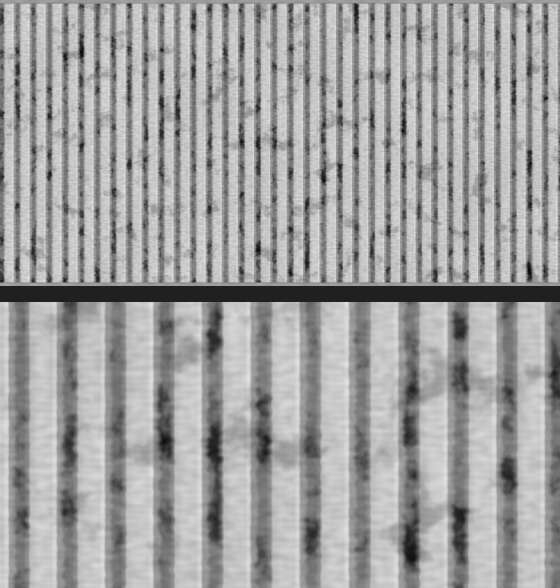
Top, the full canvas; bottom, a detail of the centre.
Write a Shadertoy shader that draws this texture.

```glsl
#define RIBS 35.0
#define DARK_AT 0.09
#define DRIFT 0.17
#define BORDER 0.0125
#define PANEL 0.785
#define GROOVE 0.605
#define CORE 0.42
#define STAIN 0.17
#define GRIME 0.25
#define GRAIN 0.07
#define RAGGED 0.07

vec2 randomGradient(vec2 cell) {
    vec3 q = fract(cell.xyx * vec3(0.1031, 0.1030, 0.0973));
    q += dot(q, q.yzx + 33.33);
    float angle = 6.28318 * fract((q.x + q.y) * q.z);
    return vec2(cos(angle), sin(angle));
}

float gradientNoise(vec2 p) {
    vec2 i = floor(p), f = p - i;
    vec2 w = f * f * f * (f * (f * 6.0 - 15.0) + 10.0);
    vec2 e = vec2(1.0, 0.0);
    float a = dot(randomGradient(i), f);
    float b = dot(randomGradient(i + e.xy), f - e.xy);
    float c = dot(randomGradient(i + e.yx), f - e.yx);
    float d = dot(randomGradient(i + e.xx), f - e.xx);
    return mix(mix(a, b, w.x), mix(c, d, w.x), w.y);
}

float fbm(vec2 p) {
    float sum = 0.0, amplitude = 0.5;
    for (int i = 0; i < 4; i++) {
        sum += amplitude * gradientNoise(p);
        p = mat2(1.6, 1.2, -1.2, 1.6) * p + 17.3;
        amplitude *= 0.5;
    }
    return sum;
}

// Soft-edged interval from a to b
float band(float x, float a, float b, float soft) {
    return smoothstep(a - soft, a + soft, x) - smoothstep(b - soft, b + soft, x);
}

void mainImage(out vec4 fragColor, in vec2 fragCoord) {
    vec2 uv = fragCoord / iResolution.xy;
    vec2 p = fragCoord / iResolution.y;
    float pixel = RIBS / iResolution.x;

    // Rib coordinate, centred on the dark core, with a slight uneven spacing
    float bend = (uv.x - 0.66) / 0.15;
    float x = uv.x * RIBS - DARK_AT - DRIFT * exp(-bend * bend);
    float rib = floor(x + 0.5);
    float u = x - rib;
    float streak = gradientNoise(p * vec2(28.0, 120.0) + 5.0);
    float edge = u + RAGGED * streak;
    float soft = max(0.03, 0.6 * pixel);

    // Rib profile: panel, highlight lip, shaded groove, dark core
    float groove = band(u + 0.02 * streak, -0.24, 0.19, soft);
    float core = band(edge, -0.10, 0.11, max(0.055, soft));
    float lip = band(u, -0.33, -0.25, soft);
    float across = fract(u - 0.19);
    float panel = PANEL - 0.045 * (1.0 - smoothstep(0.0, 0.2, across));
    float tone = mix(panel, GROOVE - 0.05 * smoothstep(-0.24, 0.1, u), groove);
    tone = mix(tone, CORE, core);
    tone += 0.045 * lip;

    // Blotchy stains over everything, thicker grime inside the grooves
    float mottle = fbm(p * vec2(11.0, 13.0) + 3.0);
    float stain = smoothstep(0.07, 0.32, mottle + 0.25 * fbm(p * 40.0));
    float ribLine = gradientNoise(vec2(rib * 7.37 + 0.4, p.y * 9.0));
    float clump = fbm(vec2(p.x * 24.0, p.y * 22.0) + rib * 3.1);
    float grime = smoothstep(-0.05, 0.35, clump + 0.35 * ribLine + 0.3 * mottle);
    tone -= STAIN * stain * (1.0 - 0.4 * groove);
    tone -= GRIME * grime * band(edge, -0.15, 0.16, 0.07);
    tone += 0.05 * (1.0 - grime) * core;

    // Fine horizontal grain and broad unevenness
    tone += GRAIN * gradientNoise(p * vec2(45.0, 150.0));
    tone += 0.05 * gradientNoise(p * 85.0) + 0.04 * gradientNoise(p * 4.0);

    // Flat edging strips with a dark seam
    float fromEdge = min(uv.y, 1.0 - uv.y);
    float aa = 0.7 / iResolution.y;
    float strip = 1.0 - smoothstep(BORDER - aa, BORDER + aa, fromEdge);
    float stripTone = 0.61 + 0.12 * fbm(p * vec2(20.0, 60.0));
    stripTone -= 0.10 * smoothstep(0.6 * BORDER, BORDER, fromEdge);
    tone = mix(tone, stripTone, strip);

    fragColor = vec4(vec3(clamp(tone, 0.0, 1.0)), 1.0);
}
```
